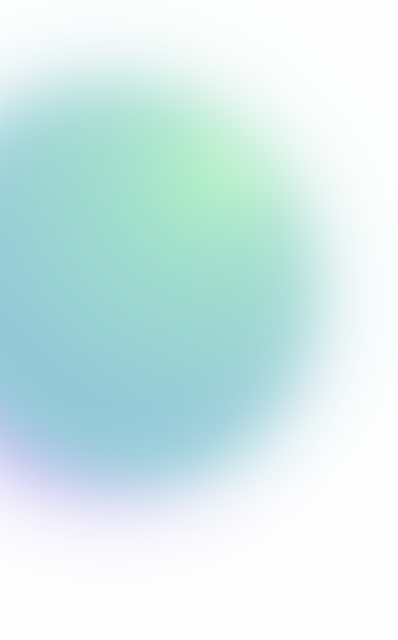
A WebGL 1 fragment shader for this background:

```glsl
precision highp float;

uniform vec2 u_resolution;

// Colour of the orb by distance from its green focus
vec3 orbColor(float d) {
  vec3 mint = vec3(0.67, 0.925, 0.775);
  vec3 teal = vec3(0.625, 0.86, 0.81);
  vec3 blue = vec3(0.57, 0.785, 0.845);
  vec3 lavender = vec3(0.73, 0.69, 0.94);
  vec3 color = mix(mint, teal, smoothstep(-0.02, 0.22, d));
  color = mix(color, blue, smoothstep(0.14, 0.45, d));
  return mix(color, lavender, smoothstep(0.44, 0.62, d));
}

// Soft disc coverage with a long, faint tail
float softDisc(vec2 p, float radius, float blur) {
  return 1.0 / (1.0 + exp((length(p) - radius) / blur));
}

void main() {
  // Height spans 0 to 1, x keeps the same scale
  vec2 p = gl_FragCoord.xy / u_resolution.y;
  p.x *= 0.6211 * u_resolution.y / u_resolution.x;

  vec3 paper = vec3(0.996, 0.997, 0.997);
  vec3 orb = orbColor(distance(p, vec2(0.335, 0.735)));

  // Warm lime tint on the upper right rim
  float rim = exp(-dot(p - vec2(0.38, 0.74), p - vec2(0.38, 0.74)) / 0.008);
  orb += vec3(0.03, 0.015, 0.0) * rim;

  float coverage = softDisc(p - vec2(0.172, 0.548), 0.324, 0.035);
  gl_FragColor = vec4(mix(paper, orb, coverage), 1.0);
}
```
